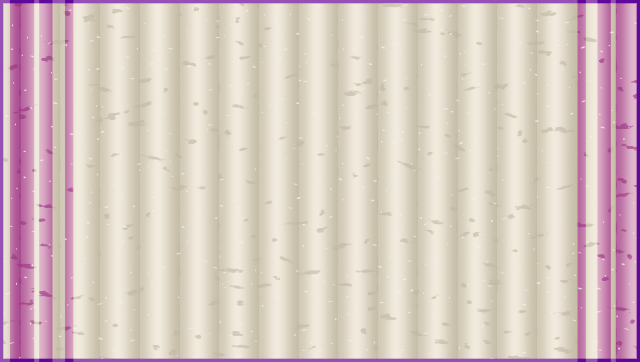
Give the GLSL for this background, as a WebGL 1 fragment shader.

```glsl
precision highp float;

uniform vec2 u_resolution;

const float FOLD_WIDTH = 0.06207;
const float FOLD_START = 0.0322;
const float BORDER = 0.0052;

const vec3 CREAM_DARK = vec3(0.785, 0.75, 0.665);
const vec3 CREAM_LIGHT = vec3(0.945, 0.92, 0.87);
const vec3 PINK_DARK = vec3(0.67, 0.31, 0.57);
const vec3 PINK_LIGHT = vec3(0.88, 0.72, 0.80);
const vec3 CREAM_STAIN = vec3(0.75, 0.72, 0.64);
const vec3 PINK_STAIN = vec3(0.60, 0.19, 0.51);
const vec3 SPECK = vec3(0.96, 0.945, 0.90);
const vec3 VIOLET = vec3(0.59, 0.31, 0.71);
const vec3 VIOLET_DARK = vec3(0.37, 0.03, 0.61);

vec2 hash2(vec2 p) {
    vec2 q = vec2(dot(p, vec2(127.1, 311.7)), dot(p, vec2(269.5, 183.3)));
    return fract(sin(q) * 43758.545);
}

float cornerSlope(vec2 cell, vec2 offset) {
    return dot(hash2(cell) * 2.0 - 1.0, offset);
}

float gradientNoise(vec2 p) {
    vec2 i = floor(p);
    vec2 f = fract(p);
    vec2 u = f * f * (3.0 - 2.0 * f);
    vec2 e = vec2(1.0, 0.0);
    float low = mix(cornerSlope(i, f), cornerSlope(i + e.xy, f - e.xy), u.x);
    float high = mix(cornerSlope(i + e.yx, f - e.yx), cornerSlope(i + e.xx, f - e.xx), u.x);
    return mix(low, high, u.y);
}

// Soft-edged coverage of a signed distance
float cover(float d, float px) {
    return 1.0 - smoothstep(-px, px, d);
}

float band(float x, float left, float right, float px) {
    return cover(max(left - x, x - right), px);
}

// Rounded pleat: steep rise from the seam, then a slow fall
float foldLight(float t) {
    float rise = mix(0.22, 1.0, smoothstep(0.0, 0.46, t));
    return min(rise, 1.0 - smoothstep(0.44, 1.0, t));
}

// Rough dark fringe along each seam
float seamFringe(float x, float y, float px) {
    float k = floor(x / FOLD_WIDTH + 0.5);
    float offset = x - k * FOLD_WIDTH;
    float rough = gradientNoise(vec2(k * 7.3, y * 75.0));
    float width = 0.0045 * max(rough, 0.0) + 0.0003;
    return cover(abs(offset + 0.001) - width, px);
}

// Randomly placed tilted ellipses with optionally ragged outlines
float flecks(vec2 p, float size, vec2 radius, float density, float ragged, float seed, float px) {
    vec2 home = floor(p / size);
    float ripple = ragged * gradientNoise(p * vec2(110.0, 220.0) + seed);
    float mask = 0.0;
    for (int j = -1; j <= 1; j++) {
        for (int i = -1; i <= 1; i++) {
            vec2 cell = home + vec2(float(i), float(j));
            vec2 pick = hash2(cell + seed);
            vec2 shape = hash2(cell + seed + 41.7);
            vec2 q = p - (cell + hash2(cell + seed + 19.3)) * size;
            q.y += q.x * (shape.y - 0.5) * 0.7;
            vec2 r = radius * vec2(mix(0.25, 1.0, shape.x * shape.x), mix(0.5, 1.0, pick.y));
            float d = (length(q / r) - 1.0 + ripple) * r.y;
            mask = max(mask, cover(d, px) * step(pick.x, density));
        }
    }
    return mask;
}

// Pink strips gathered at both sides
float pinkStrips(float x, float px) {
    float left = band(x, 0.0156, 0.0534, px) + band(x, 0.0612, 0.082, px)
        + band(x, 0.1016, 0.1146, px);
    float right = band(x, 0.9023, 0.9154, px) + band(x, 0.9336, 0.9544, px)
        + band(x, 0.9622, 1.01, px);
    return left + right;
}

void main() {
    vec2 p = gl_FragCoord.xy / u_resolution.x;
    float height = u_resolution.y / u_resolution.x;
    float px = 0.7 / u_resolution.x;
    float foldX = p.x - FOLD_START;

    // Pleated cloth
    float pink = pinkStrips(p.x, px);
    float light = foldLight(fract(foldX / FOLD_WIDTH));
    vec3 dark = mix(CREAM_DARK, PINK_DARK, pink);
    vec3 color = mix(dark, mix(CREAM_LIGHT, PINK_LIGHT, pink), light);

    // Stains, rough seams and pale specks
    vec3 stain = mix(CREAM_STAIN, PINK_STAIN, pink);
    color = mix(color, stain, 0.5 * seamFringe(foldX, p.y, px));
    float blotch = flecks(p, 0.035, vec2(0.014, 0.004), 0.5, 1.6, 3.0, px);
    color = mix(color, stain, 0.6 * blotch);
    float speck = flecks(p, 0.025, vec2(0.003, 0.0014), 0.6, 0.0, 57.0, px);
    color = mix(color, SPECK, 0.85 * speck);

    // Violet frame, deeper across the pink strips
    vec2 inset = min(p, vec2(1.0, height) - p);
    float frame = cover(min(inset.x, inset.y) - BORDER, px);
    color = mix(color, mix(VIOLET, VIOLET_DARK, pink), frame);

    gl_FragColor = vec4(color, 1.0);
}
```
